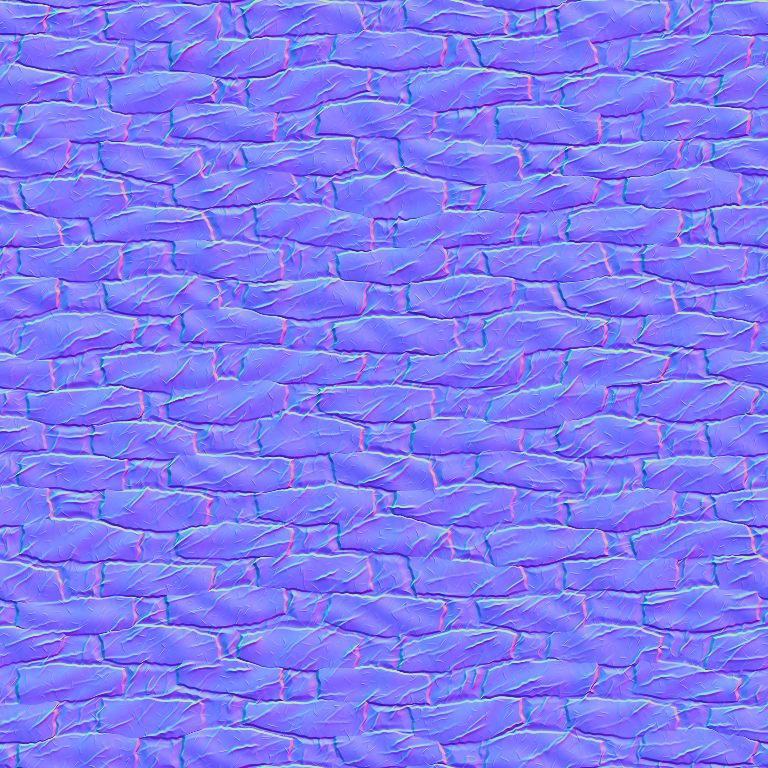
This texture map is drawn by a WebGL 2 fragment shader. Its source:

```glsl
#version 300 es
precision highp float;
// Tangent-space normal map of a flat woven mat: staggered lens-shaped strands,
// short gaps between them, and many slanted creases. A tiling height field is
// built from distance functions, then its slope is encoded as colour.

#define ROWS 22.0            // strands down the canvas
#define COLS 5.0             // strands across the canvas
#define STRAND_HALF_H 0.0260 // half height at the middle of a strand
#define STRAND_HALF_W 0.068  // least half width of a strand
#define EDGE_WIDTH 0.0030    // width of the wall round a strand
#define EDGE_DEPTH 0.0036    // height of that wall
#define DOME_HEIGHT 0.0022   // bulge of a strand
#define CREASE_HEIGHT 0.0046
#define CREASE_SHARP 0.0018  // width of the crest of a crease
#define CREASE_SOFT 0.0075   // width of its gentle lower side
#define MOTTLE 0.16          // strength of the finest folds
#define SLOPE_BIAS vec2(-0.01, -0.03)

uniform vec2 u_resolution;
out vec4 fragColor;

const float TAU = 6.28319;
const float LEAN = 0.42; // share of the upward slope that also turns right

vec3 hash3(vec2 cell, float seed) {
    vec3 q = fract(vec3(cell, seed + 1.7) * vec3(0.1031, 0.1030, 0.0973));
    q += dot(q, q.yxz + 33.33);
    return fract((q.xxy + q.yxx) * q.zyx);
}

// Layered sines with whole-number frequencies, so the warp tiles
vec2 warp(vec2 p) {
    vec2 t = p * TAU;
    vec2 broad = vec2(sin(t.y * 3.0 + sin(t.x * 2.0)),
                      sin(t.x * 2.0 + 2.0 * sin(t.y * 2.0)) + 0.6 * sin(t.x * 5.0 + t.y * 4.0));
    vec2 ragged = vec2(sin(t.y * 37.0 + 3.0 * sin(t.x * 7.0)), sin(t.x * 17.0 + 3.0 * sin(t.y * 9.0)))
                + 0.5 * vec2(sin(t.y * 71.0 - t.x * 29.0), sin(t.x * 53.0 + 3.0 * sin(t.x * 11.0 + t.y * 13.0)));
    return p + 0.0050 * broad + 0.0010 * ragged;
}

// x: height of strands and gaps, y: 1 on a strand and 0 in a gap
vec2 strands(vec2 p, float depth) {
    vec2 best = vec2(0.0);
    float nearest = -1.0;
    float row0 = floor(p.y * ROWS);
    for (int i = -1; i <= 1; i++) {
        float row = row0 + float(i);
        float stagger = 0.5 * mod(row, 2.0);
        float col = floor(p.x * COLS - stagger);
        vec2 id = mod(vec2(col, row), vec2(COLS, ROWS));
        vec3 rnd = hash3(id, 3.0);
        vec3 var = hash3(id, 9.0);
        vec2 q = p - vec2((col + 0.5 + stagger) / COLS, (row + 0.5) / ROWS);
        q -= (rnd.xy - 0.5) * vec2(0.026, 0.009);
        q.y -= q.x * (rnd.z - 0.5) * 0.16;
        q.x -= q.y * (var.z - 0.5) * 0.6;
        float halfW = STRAND_HALF_W + 0.014 * var.x;
        float along = q.x / halfW;
        float halfH = STRAND_HALF_H * (1.0 - 0.25 * along * along + 0.3 * (var.y - 0.5) * along);
        float inside = min(0.7 * (halfW - abs(q.x)), halfH - abs(q.y));
        float wall = smoothstep(0.0, EDGE_WIDTH, inside);
        float across = clamp(q.y / halfH, -1.0, 1.0);
        best = max(best, wall * vec2(depth + DOME_HEIGHT * (1.0 - across * across), 1.0));
        nearest = max(nearest, inside);
    }
    // The floor of a gap rises gently away from the strands
    best.x = max(best.x, 0.8 * depth * smoothstep(0.2, 3.0, -nearest / EDGE_WIDTH));
    return best;
}

// Scattered tapering folds: a sharp crest with a gentle lower side
float creases(vec2 p, vec2 grid, float angle, float spread, float halfLength, float seed) {
    float sum = 0.0;
    float thin = min(1.0, halfLength / 0.022);
    vec2 base = floor(p * grid);
    for (int k = 0; k < 9; k++) {
        vec2 cell = base + vec2(k % 3 - 1, k / 3 - 1);
        vec2 id = mod(cell, grid);
        vec3 rnd = hash3(id, seed);
        vec3 var = hash3(id, seed + 5.0);
        vec2 q = p - (cell + 0.1 + 0.8 * rnd.xy) / grid;
        float a = angle + (rnd.z - 0.5) * spread;
        vec2 dir = vec2(cos(a), sin(a));
        float u = dot(q, dir) / (halfLength * mix(0.5, 1.0, var.x));
        float d = dot(q, vec2(-dir.y, dir.x)) / thin + 0.006 * (var.z - 0.5) * u * u;
        float crest = exp(-d * d / (CREASE_SHARP * CREASE_SHARP));
        float side = exp(min(d, 0.0) / CREASE_SOFT) * smoothstep(-0.018, -0.007, d);
        float fold = d > 0.0 ? crest : mix(side, crest, 0.4);
        sum += fold * smoothstep(1.0, 0.3, abs(u)) * mix(0.2, 1.0, var.y * var.y);
    }
    return sum;
}

float height(vec2 p) {
    vec2 w = warp(p);
    vec2 t = p * TAU;
    float slanted = creases(w, vec2(20.0, 34.0), 0.5, 0.7, 0.036, 21.0);
    float sweeping = creases(w, vec2(11.0, 25.0), 0.3, 0.6, 0.056, 33.0);
    float upright = creases(w, vec2(44.0, 34.0), 1.2, 0.6, 0.022, 47.0);
    float mottle = creases(w, vec2(60.0, 88.0), 0.6, 3.0, 0.009, 71.0);
    // Walls fade in and out along the weave, and folds drag the outlines
    float patchy = sin(t.x * 7.0 + 3.0 * sin(t.y * 5.0)) * sin(t.y * 9.0 + 2.0 * sin(t.x * 4.0));
    vec2 drag = vec2(0.004, -0.003) * (slanted - 0.5) + vec2(0.001, 0.0) * upright;
    vec2 strand = strands(w + drag, EDGE_DEPTH * (0.85 + 0.6 * patchy));
    float folds = slanted * mix(0.7, 0.9, strand.y) + 0.6 * sweeping
                + upright * mix(0.75, 0.12, strand.y) + MOTTLE * mottle;
    return strand.x + CREASE_HEIGHT * folds;
}

void main() {
    vec2 p = gl_FragCoord.xy / u_resolution;
    // Slope over about one pixel, which also smooths the edges
    float e = max(0.0012, 0.8 / min(u_resolution.x, u_resolution.y));
    float h = height(p);
    vec2 slope = vec2(h - height(p + vec2(e, 0.0)), h - height(p + vec2(0.0, e))) / e;
    slope.x += LEAN * slope.y;
    fragColor = vec4(0.5 + 0.5 * normalize(vec3(slope + SLOPE_BIAS, 1.0)), 1.0);
}
```
